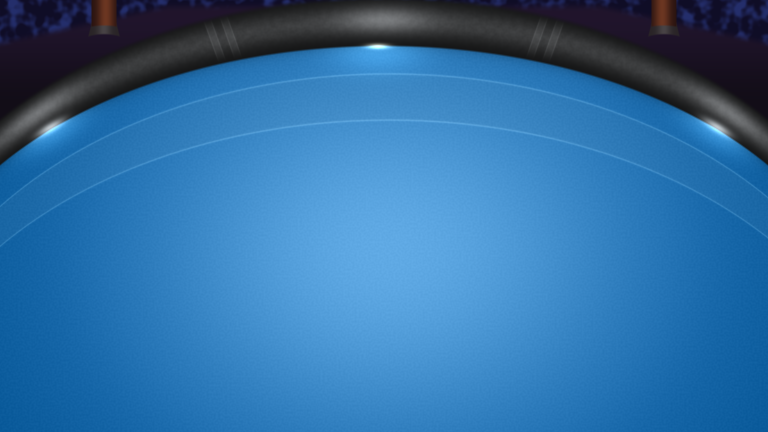
Reproduce this background procedurally as a WebGL 2 fragment shader.

```glsl
#version 300 es
precision highp float;
uniform vec2 u_resolution;
out vec4 outColor;

vec2 gradientAt(vec2 cell) {
    vec3 q = fract(vec3(cell.xyx) * vec3(0.1031, 0.103, 0.0973));
    q += dot(q, q.yzx + 33.33);
    float angle = 6.2832 * fract((q.x + q.y) * q.z);
    return vec2(cos(angle), sin(angle));
}

float gradientNoise(vec2 p) {
    vec2 i = floor(p), f = fract(p);
    vec2 u = f * f * f * (f * (f * 6.0 - 15.0) + 10.0);
    vec2 e = vec2(0.0, 1.0);
    float low = mix(dot(gradientAt(i), f), dot(gradientAt(i + e.yx), f - e.yx), u.x);
    float high = mix(dot(gradientAt(i + e), f - e), dot(gradientAt(i + 1.0), f - 1.0), u.x);
    return mix(low, high, u.y);
}

// Height of an elliptical arch at x, from its radii and its crest
float arch(float x, vec2 radii, float crest) {
    return crest - radii.y * (1.0 - sqrt(max(1.0 - x * x / (radii.x * radii.x), 0.0)));
}

float bell(float x, float width) {
    return exp(-x * x / (width * width));
}

// Stretched spot of light along a direction
float flare(vec2 d, float angle, vec2 size) {
    vec2 along = vec2(cos(angle), sin(angle));
    vec2 q = vec2(dot(d, along), dot(d, vec2(-along.y, along.x))) / size;
    return exp(-dot(q, q));
}

vec3 roomColor(vec2 p, float px) {
    float x = abs(p.x);
    vec3 color = mix(vec3(0.07, 0.05, 0.09), vec3(0.125, 0.08, 0.17), smoothstep(0.75, 0.97, p.y));

    // Mottled blue backdrop above a curved sill
    float sill = 0.985 - 0.22 * max(x - 0.5, 0.0);
    float mottle = gradientNoise(p * vec2(32.0, 22.0)) + 0.5 * gradientNoise(p * 65.0);
    vec3 backdrop = mix(vec3(0.06, 0.05, 0.15), vec3(0.14, 0.18, 0.42), smoothstep(-0.25, 0.5, mottle));
    color = mix(color, backdrop, smoothstep(-0.012, 0.012, p.y - sill));

    // Copper posts in dark cups
    float post = x - 0.648;
    float cupWidth = 0.029 + 0.25 * (0.945 - p.y);
    float cup = smoothstep(px, -px, abs(post) - cupWidth)
        * smoothstep(0.918, 0.924, p.y + 4.0 * post * post) * smoothstep(0.952, 0.945, p.y);
    color = mix(color, vec3(0.16, 0.14, 0.15) + 0.12 * bell(post, 0.015), cup);
    float shaft = smoothstep(px, -px, abs(post) - 0.029) * smoothstep(0.938, 0.944, p.y + 3.0 * post * post);
    vec3 copper = mix(vec3(0.15, 0.07, 0.06), vec3(0.42, 0.21, 0.13), bell(post + 0.004, 0.019));
    return mix(color, copper, shaft);
}

vec3 railColor(vec2 p, float t, float px) {
    float x = abs(p.x);
    float roundness = bell(t - 0.53, 0.33);
    float leather = gradientNoise(p * 75.0) + 0.6 * gradientNoise(p * 170.0);
    float shade = 0.07 + 0.17 * roundness + 0.025 * leather * roundness;
    shade += 0.24 * bell(t - 0.55, 0.27) * (bell(x, 0.10) + 0.9 * bell(x - 0.80, 0.085));

    // Slanted pairs of seams
    float seam = x - 0.354 - 0.036 * t;
    float stripes = 0.0;
    for (int i = 0; i < 2; i++) {
        float offset = abs(seam + 0.018 - 0.037 * float(i));
        stripes += smoothstep(0.008 + px, 0.008 - px, offset) * 0.5 + 0.5 * bell(offset - 0.008, 0.002);
    }
    shade += 0.09 * stripes * smoothstep(0.0, 0.3, t) * smoothstep(1.05, 0.75, t);
    return shade * vec3(0.98, 1.0, 1.02);
}

vec3 feltColor(vec2 p, float px) {
    // Broad pool of light
    float r = length((p - vec2(0.01, 0.42)) / vec2(0.86, 0.68));
    vec3 color = mix(vec3(0.375, 0.665, 0.895), vec3(0.10, 0.415, 0.675), smoothstep(0.0, 1.0, r));
    color = mix(color, vec3(0.025, 0.34, 0.59), smoothstep(0.72, 1.35, r));

    // Pale band between two fine lines
    float upper = p.y - arch(p.x - 0.012, vec2(1.157, 0.824), 0.829);
    float lower = p.y - arch(p.x - 0.012, vec2(1.157, 0.785), 0.722);
    float band = smoothstep(px, -px, upper) * smoothstep(-px, px, lower);
    color = mix(color, vec3(0.34, 0.56, 0.72), 0.13 * band);
    color += vec3(0.09, 0.085, 0.07) * (bell(upper, 0.0025) + bell(lower, 0.0025));
    return color + 0.022 * gradientNoise(p * 190.0);
}

void main() {
    vec2 p = (gl_FragCoord.xy - vec2(0.5 * u_resolution.x, 0.0)) / u_resolution.y;
    float px = 1.0 / u_resolution.y;
    vec2 mirrored = vec2(abs(p.x), p.y);

    float inner = arch(p.x, vec2(1.111, 0.69), 0.8935);
    float outer = arch(p.x, vec2(1.167, 0.80), 1.004);
    float t = (p.y - inner) / (outer - inner);

    // Reflected light on the felt beside the rail
    vec3 felt = feltColor(p, px);
    felt *= 1.0 - 0.18 * exp(-max(inner - p.y, 0.0) / 0.012);
    vec2 centerSpot = p - vec2(-0.014, 0.893);
    vec2 sideSpot = mirrored - vec2(0.772, 0.705);
    felt += vec3(0.12, 0.19, 0.22) * flare(centerSpot, 0.0, vec2(0.11, 0.055));
    felt += vec3(0.18, 0.25, 0.28) * flare(sideSpot, -0.54, vec2(0.09, 0.04));

    vec3 color = mix(railColor(p, t, px), roomColor(p, px), smoothstep(0.93, 1.08, t));
    color = mix(felt, color, smoothstep(-1.5 * px, 1.5 * px, p.y - inner));

    // Bright glints on the rim
    color += vec3(0.75, 0.78, 0.72) * flare(centerSpot, 0.0, vec2(0.025, 0.006));
    color += vec3(0.65, 0.68, 0.70) * flare(sideSpot, -0.54, vec2(0.036, 0.010));
    outColor = vec4(clamp(color, 0.0, 1.0), 1.0);
}
```
